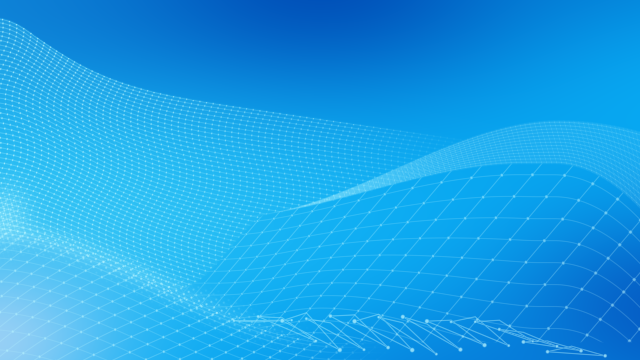
A Shadertoy shader for this background:

```glsl
const vec3 DEEP = vec3(0.0, 0.31, 0.72);
const vec3 AZURE = vec3(0.03, 0.68, 0.96);
const vec3 CYAN = vec3(0.20, 0.77, 0.96);
const vec3 PALE = vec3(0.62, 0.82, 0.96);
const vec3 SPARK = vec3(0.72, 0.96, 1.0);

float blob(vec2 p, vec2 centre, vec2 size) {
    vec2 d = (p - centre) / size;
    return exp(-dot(d, d));
}

float hash(float n) { return fract(sin(n * 91.7) * 437.58); }

float below(float y, float edge, float soft) {
    return 1.0 - smoothstep(edge - soft, edge + soft, y);
}

float disc(float d, float radius, float px) {
    return 1.0 - smoothstep(radius - px, radius + px, d);
}

float stroke(float d, float width, float px) {
    return 1.0 - smoothstep(0.0, width + px, d);
}

float segment(vec2 p, vec2 a, vec2 b) {
    vec2 ab = b - a;
    return length(p - a - ab * clamp(dot(p - a, ab) / dot(ab, ab), 0.0, 1.0));
}

// Boundary curves of the folded sheet, in units of canvas height
float crest(vec2 p) {
    float width = 0.19 + 0.4 * max(0.9 - p.y, 0.0);
    return 0.80 - 0.145 * p.x + 0.15 * exp(-p.x * p.x / (width * width));
}

float ribbonTop(float x) {
    float fall = max(x - 1.55, 0.0);
    return 0.398 + 0.267 * smoothstep(0.65, 1.55, x) - 0.6 * fall * fall;
}

float ribbonBase(float x) {
    float fall = max(x - 1.54, 0.0);
    return 0.395 + 0.15 * smoothstep(0.60, 1.45, x) - 2.2 * fall * fall;
}

float ridge(float x) { return 0.36 - 0.31 * smoothstep(-0.05, 0.95, x); }

// Dots and threads on the integer nodes of a warped grid;
// the Jacobian keeps dots round and threads even
float mesh(vec2 g, float radius, vec2 threads, float px) {
    vec2 gx = dFdx(g) / px, gy = dFdy(g) / px;
    vec2 c = fract(g) - 0.5;
    float det = gx.x * gy.y - gx.y * gy.x;
    det = (det < 0.0 ? -1.0 : 1.0) * max(abs(det), 0.001);
    vec2 offset = vec2(gy.y * c.x - gy.x * c.y, gx.x * c.y - gx.y * c.x) / det;
    float column = abs(c.x) / max(length(vec2(gx.x, gy.x)), 0.001);
    float row = abs(c.y) / max(length(vec2(gx.y, gy.y)), 0.001);
    float web = max(threads.x * stroke(column, 0.0004, px), threads.y * stroke(row, 0.0004, px));
    return max(disc(length(offset), radius, px), web);
}

vec3 backdrop(vec2 q) {
    vec3 c = mix(AZURE, vec3(0.06, 0.54, 0.86), blob(q, vec2(0.0, 1.0), vec2(0.40, 0.35)));
    c = mix(c, DEEP, blob(q, vec2(0.50, 1.06), vec2(0.36, 0.33)));
    c = mix(c, DEEP, 0.35 * blob(q, vec2(1.0, 1.1), vec2(0.3, 0.2)));
    c = mix(c, vec3(0.02, 0.35, 0.76), blob(q, vec2(1.04, 0.12), vec2(0.24, 0.30)));
    c = mix(c, vec3(0.02, 0.44, 0.83), 0.75 * blob(q, vec2(0.75, -0.12), vec2(0.33, 0.30)));
    c = mix(c, CYAN, 0.75 * blob(q, vec2(0.12, 0.40), vec2(0.38, 0.28)));
    return mix(c, PALE, 0.95 * blob(q, vec2(-0.02, 0.05), vec2(0.20, 0.25)));
}

// Loose net of struts between two uneven chains of nodes
float tangle(vec2 p, float px) {
    float ink = 0.0;
    for (float i = 0.0; i < 14.0; i++) {
        float x = 0.65 + 0.067 * i;
        float drop = 0.09 * smoothstep(1.28, 1.55, x);
        vec2 a = vec2(x, 0.115 - drop + 0.018 * (hash(i + 1.0) - 0.5));
        vec2 b = vec2(x + 0.16, ridge(x) - 0.02 + 0.05 * (hash(i + 8.0) - 0.5));
        vec2 c = vec2(x + 0.067, 0.10 - drop + 0.035 * hash(i + 3.0));
        float strut = min(segment(p, a, b), min(segment(p, a, c), segment(p, c, b)));
        float node = min(length(p - a), length(p - b));
        ink = max(ink, 0.4 * stroke(strut, 0.0006, px));
        ink = max(ink, 0.75 * disc(node, 0.003 + 0.003 * hash(i), px));
    }
    return ink;
}

void mainImage(out vec4 fragColor, in vec2 fragCoord) {
    float px = 1.0 / iResolution.y;
    vec2 q = fragCoord / iResolution.xy;
    vec2 p = fragCoord * px;
    p.x *= 1.7778 * iResolution.y / iResolution.x;
    float top = crest(p), upper = ribbonTop(p.x), lower = ribbonBase(p.x), fold = ridge(p.x);
    float seam = mix(fold, lower, smoothstep(0.45, 0.75, p.x));
    float left = 1.0 - smoothstep(0.0, 1.0, p.x);
    vec3 color = backdrop(q);

    // Fine upper sheet
    float t = max(top - p.y, 0.0001);
    float sway = 0.13 * t + 0.022 * sin(19.0 * p.y + 3.0 * p.x);
    vec2 grid = vec2((p.x + sway) / 0.0185, 68.0 * t + 5.0 * sqrt(t));
    float area = below(p.y, top, px) * (1.0 - below(p.y, seam, 0.006));
    area *= 1.0 - smoothstep(0.85, 1.4, p.x);
    color = mix(color, CYAN, area * (0.15 + 0.25 * left));
    color = mix(color, SPARK, area * (0.5 + 0.35 * left) * mesh(grid, 0.0021, vec2(0.05, 0.28), px));

    // Wide net below the ribbon
    float spacing = 0.03 + 0.085 * max(p.x - 0.75, -0.15);
    float depth = lower - p.y;
    float slant = max(p.x - 0.85 * (p.y - 0.4) - 0.55, 0.0);
    grid = vec2(log(0.025 + 0.075 * slant) / 0.075, depth / (0.033 + 0.028 * smoothstep(0.8, 1.5, p.x)));
    area = below(p.y, seam, 0.004) * (1.0 - below(p.y, fold, 0.004)) * smoothstep(0.42, 0.65, p.x);
    color = mix(color, SPARK, area * 0.58 * mesh(grid, 0.0018 + 0.022 * spacing, vec2(0.42, 0.3), px));

    // Near sheet falling away from the ridge
    float fallen = max(fold - p.y, 0.0001);
    grid = vec2((p.x + 1.1 * fallen) / 0.045, 20.0 * sqrt(fallen + 0.001));
    area = below(p.y, fold, 0.004) * (1.0 - smoothstep(0.75, 1.1, p.x));
    color = mix(color, SPARK, area * 0.65 * mesh(grid, 0.0032, vec2(0.35, 0.25), px));

    // Bright ridge band with dense beads
    float band = exp(-pow((p.y - fold) / 0.035, 2.0)) * (1.0 - smoothstep(0.45, 0.95, p.x));
    grid = vec2((p.x + 0.6 * (p.y - fold)) / 0.021, (p.y - fold) / 0.0125);
    color = mix(color, SPARK, band * (0.16 + 0.65 * mesh(grid, 0.0026, vec2(0.1), px)));

    // Twisted ribbon
    float span = max(upper - lower, 0.004);
    grid = vec2((p.x + 0.3 * (p.y - lower)) / 0.014, (p.y - lower) / span * 13.0);
    area = below(p.y, upper, 0.003) * (1.0 - below(p.y, lower, 0.003)) * smoothstep(0.62, 0.78, p.x);
    float pinch = exp(-span * 30.0);
    color = mix(color, SPARK, area * (0.10 + 0.35 * pinch + 0.28 * mesh(grid, 0.0016, vec2(0.2, 0.4), px)));

    // Knot of light at the left edge and the loose foreground net
    float knot = blob(p, vec2(0.01, 0.405), vec2(0.065, 0.075));
    grid = vec2(p.x + 0.3 * p.y, p.y - 0.4 * p.x) / 0.013;
    color = mix(color, SPARK, knot * (0.3 + 0.6 * mesh(grid, 0.002, vec2(0.3), px)));
    color = mix(color, SPARK, tangle(p, px));
    fragColor = vec4(color, 1.0);
}
```
